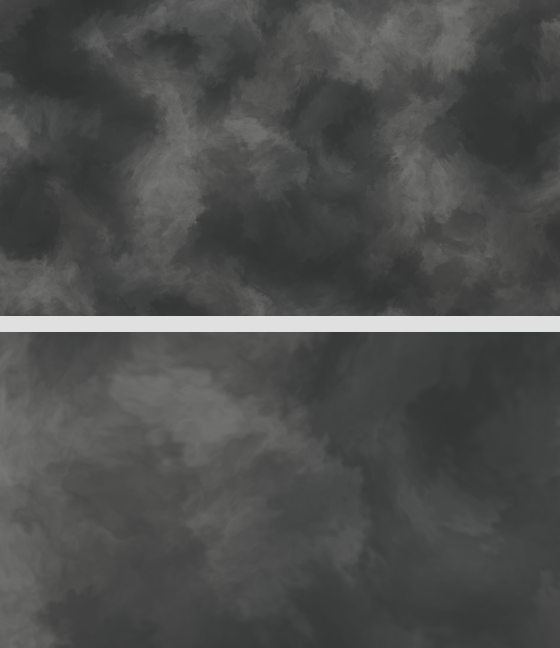
Top, the full canvas; bottom, a detail of the centre.
Write a Shadertoy shader that draws this texture.

```glsl
const float TAU = 6.28318;
const float MEDIAN_GREY = 0.277;
const float TONE_SLOPE = 0.067;
const float TONE_CURVE = 0.012;
const float DENSITY_LIMIT = 2.4;
const vec3 COOL_TINT = vec3(0.985, 1.008, 1.0);
const vec3 WARM_TINT = vec3(1.004, 1.002, 0.994);

vec2 cellGradient(vec2 cell) {
    float angle = TAU * fract(sin(dot(cell, vec2(127.1, 311.7))) * 43758.5);
    return vec2(cos(angle), sin(angle));
}

float gradientNoise(vec2 p) {
    vec2 cell = floor(p), f = fract(p);
    vec2 u = f * f * f * (f * (f * 6.0 - 15.0) + 10.0);
    vec2 e = vec2(0.0, 1.0);
    float a = dot(cellGradient(cell), f);
    float b = dot(cellGradient(cell + e.yx), f - e.yx);
    float c = dot(cellGradient(cell + e.xy), f - e.xy);
    float d = dot(cellGradient(cell + e.yy), f - e.yy);
    return mix(mix(a, b, u.x), mix(c, d, u.x), u.y);
}

float fbm(vec2 p, int octaves, float gain) {
    float sum = 0.0, amplitude = 1.0;
    for (int i = 0; i < octaves; i++) {
        sum += amplitude * gradientNoise(p);
        p = mat2(1.6, 1.2, -1.2, 1.6) * p + 17.3;
        amplitude *= gain;
    }
    return sum;
}

// Pushes the coordinates around by a noise field
vec2 warp(vec2 p, float frequency, float amount, int octaves) {
    vec2 q = p * frequency;
    return p + amount * vec2(fbm(q + 5.2, octaves, 0.65), fbm(q + 41.7, octaves, 0.65));
}

// Flat smoke patch with a soft border, centred on zero
float smokePatch(vec2 p, float softness) {
    return smoothstep(-softness, softness, fbm(p, 2, 0.45)) - 0.5;
}

void mainImage(out vec4 fragColor, in vec2 fragCoord) {
    vec2 p = fragCoord / iResolution.y;
    vec2 drift = warp(p, 3.0, 0.06, 2);
    vec2 ragged = warp(drift, 28.0, 0.03, 3);

    // Broad smoke, then ragged patches at two sizes
    float density = 3.0 * fbm(mix(drift, ragged, 0.5) * 2.6 + 3.1, 3, 0.42);
    density += 0.95 * smokePatch(ragged * 3.4 + 23.0, 0.15);
    density += 0.6 * smokePatch(ragged * 6.5 + 61.0, 0.15);

    // Fine mottling, strongest in the lit smoke
    float lit = smoothstep(-0.4, 1.5, density);
    vec2 grain = mix(drift, ragged, 0.5);
    density += mix(0.2, 0.8, lit) * fbm(grain * 18.0 + 9.0, 4, 0.7);

    // Soft limit keeps the darkest and brightest smoke from clipping
    float tone = DENSITY_LIMIT * tanh(density / DENSITY_LIMIT);
    float grey = MEDIAN_GREY + TONE_SLOPE * tone + TONE_CURVE * tone * tone;
    float warmth = smoothstep(-1.2, 1.2, density + 2.0 * gradientNoise(p * 2.5 + 80.0));
    fragColor = vec4(grey * mix(COOL_TINT, WARM_TINT, warmth), 1.0);
}
```
